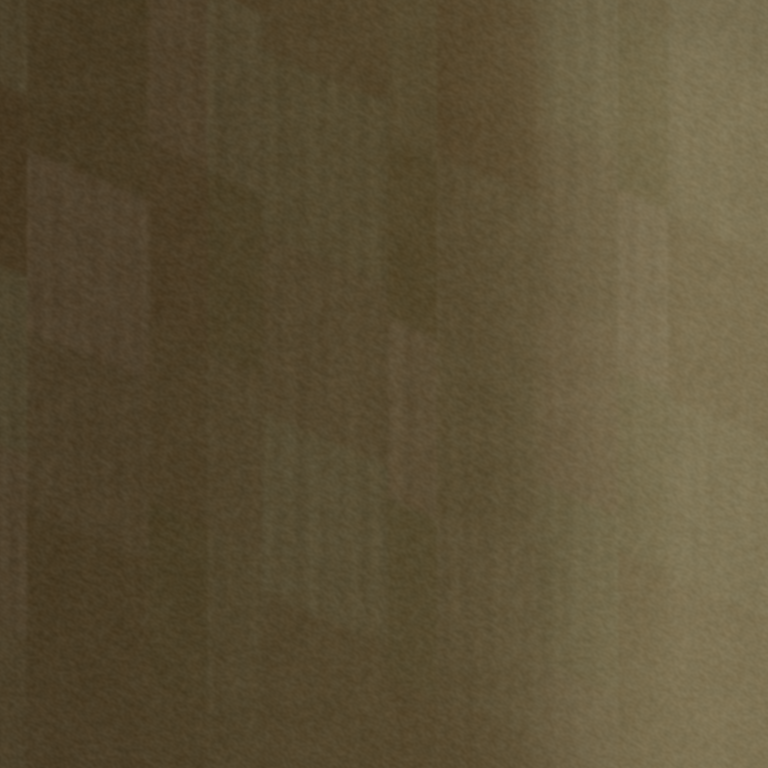
Give the GLSL for this texture, as a WebGL 1 fragment shader.

```glsl
precision highp float;
// Dim olive-brown surface that brightens to the right, crossed by faint
// slanted panels in vertical columns. Panels are hashed cells with soft edges;
// stripes, mottling and slanted grain come from gradient noise.

uniform vec2 u_resolution;

float hash(vec2 p) {
  vec3 q = fract(p.xyx * vec3(0.1031, 0.1030, 0.0973));
  q += dot(q, q.yzx + 33.33);
  return fract((q.x + q.y) * q.z);
}

float cornerSlope(vec2 cell, vec2 offset) {
  float angle = 6.2832 * hash(cell);
  return dot(vec2(cos(angle), sin(angle)), offset);
}

float gradientNoise(vec2 p) {
  vec2 i = floor(p), f = fract(p);
  vec2 s = f * f * f * (f * (f * 6.0 - 15.0) + 10.0);
  vec2 e = vec2(1.0, 0.0);
  return mix(
    mix(cornerSlope(i, f), cornerSlope(i + e, f - e), s.x),
    mix(cornerSlope(i + e.yx, f - e.yx), cornerSlope(i + 1.0, f - 1.0), s.x),
    s.y);
}

// Panel traits: x = brightness, y = warm or green tint, z = stripe strength.
vec3 panelTraits(vec2 cell) {
  float tone = hash(cell + 17.0) * 2.0 - 1.0;
  float tint = hash(cell + 53.0) * 2.0 - 1.0;
  return vec3(tone, tint, smoothstep(-0.4, 0.6, tone));
}

// One column: panels stacked at a random offset, with slanted soft joints.
vec3 columnTraits(float column, float slantedY) {
  float y = slantedY / 0.235 + 0.6 * hash(vec2(column, 7.0));
  float row = floor(y);
  float blend = smoothstep(0.93, 1.0, y - row);
  return mix(panelTraits(vec2(column, row)),
             panelTraits(vec2(column, row + 1.0)), blend);
}

vec3 panels(vec2 p) {
  float x = p.x * 9.5 + 0.3 * sin(p.x * 23.0) + 0.4;
  float column = floor(x);
  float slantedY = p.y + 0.42 * p.x;
  float blend = smoothstep(0.9, 1.0, x - column);
  return mix(columnTraits(column, slantedY),
             columnTraits(column + 1.0, slantedY), blend);
}

// Fine tooth of the surface, drawn out along a falling diagonal.
float grain(vec2 p) {
  vec2 q = vec2(0.85 * p.x - 0.53 * p.y, 0.53 * p.x + 0.85 * p.y);
  return gradientNoise(q * vec2(75.0, 140.0))
       + 0.85 * gradientNoise(q * vec2(180.0, 250.0) + 31.0);
}

void main() {
  vec2 p = gl_FragCoord.xy / u_resolution;

  // Light falls from the right, with a slow uneven drift.
  float lit = p.x + 0.07 * gradientNoise(p * 2.5 + 4.0);
  vec3 color = mix(vec3(0.288, 0.240, 0.152), vec3(0.350, 0.300, 0.195),
                   smoothstep(0.05, 0.68, lit));
  color = mix(color, vec3(0.490, 0.447, 0.326), smoothstep(0.56, 0.93, lit));
  color *= 1.0 - 0.06 * smoothstep(0.85, 1.0, p.y) * smoothstep(0.5, 0.9, p.x);

  // Panels fade out toward the bright side and the bottom.
  vec3 panel = panels(p);
  float presence = (1.0 - 0.5 * smoothstep(0.7, 1.0, p.x))
                 * mix(0.5, 1.0, smoothstep(0.05, 0.35, p.y));
  color += presence * panel.x * vec3(0.019, 0.022, 0.026);
  color += presence * panel.y * vec3(0.006, -0.003, 0.002);

  // Blurred vertical ribs inside the lighter panels.
  float ribs = sin(p.x * 235.0 + 2.0 * gradientNoise(vec2(p.x * 12.0, p.y * 2.0)))
             + 2.2 * gradientNoise(vec2(p.x * 45.0, p.y * 3.0));
  color += presence * (0.2 + 0.8 * panel.z) * ribs * vec3(0.007, 0.007, 0.006);

  // Mottling, grain and a slight colour speckle.
  color += 0.014 * gradientNoise(p * 22.0);
  color += 0.032 * grain(p);
  color += vec3(0.010, -0.002, -0.009) * gradientNoise(p * 65.0 + 80.0);

  gl_FragColor = vec4(color, 1.0);
}
```
